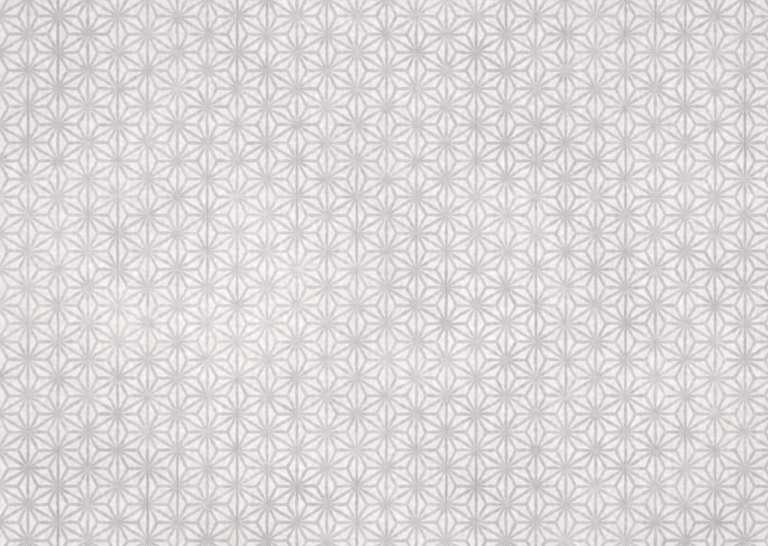
Write a WebGL 2 fragment shader that draws this pattern.

```glsl
#version 300 es
precision highp float;
// Pale embossed paper with a hemp-leaf lattice: twelve-rayed stars on a hexagonal grid.
// Each point is folded to its nearest star, then measured to the closest ray;
// gradient noise fades the ink, roughens the lines and mottles the paper.
uniform vec2 u_resolution;
out vec4 fragColor;

vec2 gradientAt(vec2 cell) {
  vec3 q = fract(cell.xyx * vec3(0.1031, 0.1030, 0.0973));
  q += dot(q, q.yzx + 33.33);
  float angle = 6.28318 * fract((q.x + q.y) * q.z);
  return vec2(cos(angle), sin(angle));
}

// Gradient noise, roughly -0.7 to 0.7
float noise(vec2 p) {
  vec2 i = floor(p), f = fract(p);
  vec2 u = f * f * f * (f * (f * 6.0 - 15.0) + 10.0);
  float a = dot(gradientAt(i), f);
  float b = dot(gradientAt(i + vec2(1, 0)), f - vec2(1, 0));
  float c = dot(gradientAt(i + vec2(0, 1)), f - vec2(0, 1));
  float d = dot(gradientAt(i + vec2(1, 1)), f - vec2(1, 1));
  return mix(mix(a, b, u.x), mix(c, d, u.x), u.y);
}

float fbm(vec2 p) {
  float sum = 0.0, amp = 0.6;
  for (int i = 0; i < 4; i++) {
    sum += amp * noise(p);
    p = p * 2.03 + 17.3;
    amp *= 0.5;
  }
  return sum;
}

// Offset from the nearest star; neighbours lie one unit apart
vec2 toStar(vec2 p) {
  vec2 cell = vec2(1.73205, 1.0);
  vec2 a = p - cell * round(p / cell);
  vec2 q = p - 0.5 * cell;
  vec2 b = q - cell * round(q / cell);
  return dot(a, a) < dot(b, b) ? a : b;
}

// Distance to the closest of twelve rays, 30 degrees apart
float rayDistance(vec2 s) {
  float step30 = 0.523599;
  float angle = atan(s.y, s.x);
  return length(s) * abs(sin(angle - step30 * round(angle / step30)));
}

void main() {
  vec2 uv = gl_FragCoord.xy / u_resolution;

  // Lattice: 25.7 star columns across, 15.1 stars down each column
  vec2 p = vec2((uv.x * 25.71 - 0.94) * 0.866025, uv.y * 15.1 - 0.15);
  p += 0.022 * vec2(noise(p * 2.3), noise(p * 2.3 + 41.0));
  vec2 star = toStar(p);
  vec2 id = p - star;

  // Lines: soft edges, uneven pressure across the sheet and from star to star
  float pixel = 15.1 / u_resolution.y;
  float d = rayDistance(star) + 0.018 * noise(p * 7.0);
  float ink = 1.0 - smoothstep(0.012, 0.062 + 0.6 * pixel, d);
  float pressure = 0.92 + 0.35 * fbm(uv * vec2(7.0, 5.0)) + 0.22 * noise(id * 0.83 + 9.4);
  pressure += 0.25 * noise(p * 3.1 + 5.0);
  pressure -= 0.18 * exp(-dot(uv - vec2(0.22, 0.5), uv - vec2(0.22, 0.5)) * 14.0);
  vec3 paper = vec3(0.932, 0.922, 0.921);
  vec3 line = vec3(0.793, 0.780, 0.783);
  vec3 color = mix(paper, line, ink * clamp(pressure, 0.35, 1.35));

  // Vertical seams, darker along some columns
  float seam = 1.0 - smoothstep(0.0, 0.05, abs(star.x));
  color -= 0.055 * seam * smoothstep(-0.1, 0.5, noise(vec2(id.x * 0.71, p.y * 0.3)));

  // Paper: broad cloudiness, fine grain, shade toward the rim
  color += 0.035 * fbm(uv * vec2(5.0, 3.6) + 3.0);
  color += 0.055 * noise(uv * vec2(190.0, 135.0)) + 0.035 * noise(uv * vec2(83.0, 59.0));
  vec2 rim = uv - vec2(0.5, 0.48);
  color += 0.012 - 0.075 * dot(rim, rim);
  color += vec3(0.002, -0.003, 0.005) * smoothstep(0.4, 1.0, uv.y);

  fragColor = vec4(clamp(color, 0.0, 1.0), 1.0);
}
```
